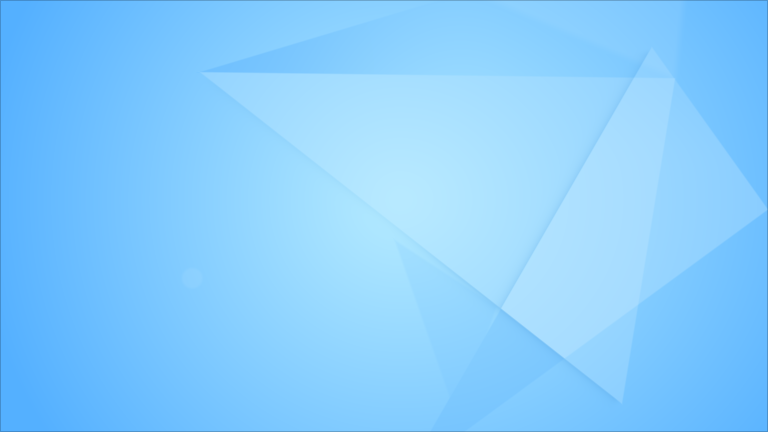
Write a Shadertoy shader that draws this background.

```glsl
// Pale blue backdrop of overlapping translucent glass panes.
// A radial glow sets the base; triangles from signed half-planes tint it,
// and soft shadows run along the outside of the two long edges.

const vec3 GLOW_BLUE = vec3(0.70, 0.915, 1.0);
const vec3 DEEP_BLUE = vec3(0.33, 0.69, 1.0);
const vec3 PANE_LIGHT = vec3(0.76, 0.91, 1.0);
const vec3 PANE_DARK = vec3(0.36, 0.70, 0.99);
const vec3 SHADOW_BLUE = vec3(0.36, 0.66, 0.90);

// Signed distance to the line a-b, positive on its left.
float sideOf(vec2 p, vec2 a, vec2 b) {
    vec2 along = normalize(b - a);
    return dot(p - a, vec2(-along.y, along.x));
}

// Smooth coverage of a triangle, independent of winding.
float triangle(vec2 p, vec2 a, vec2 b, vec2 c, float blur) {
    float winding = sign(sideOf(c, a, b));
    float inside = min(sideOf(p, a, b) * winding,
                   min(sideOf(p, b, c) * winding, sideOf(p, c, a) * winding));
    return smoothstep(-blur, blur, inside);
}

// Shadow on the right of a-b, growing along the segment.
float edgeShadow(vec2 p, vec2 a, vec2 b, float width, float blur) {
    float away = -sideOf(p, a, b);
    float along = dot(p - a, b - a) / dot(b - a, b - a);
    float span = smoothstep(0.0, 0.05, along) * (1.0 - smoothstep(0.98, 1.0, along));
    return exp(-max(away, 0.0) / width) * smoothstep(-blur, blur, away) * span;
}

// Radial gradient, stretched on the right side.
vec3 glow(vec2 p, vec2 center) {
    vec2 offset = p - center;
    offset.x *= offset.x > 0.0 ? 0.86 : 1.0;
    float radius = sqrt(dot(offset, offset) + 0.0025) - 0.05;
    return mix(GLOW_BLUE, DEEP_BLUE, clamp(radius / 0.93, 0.0, 1.0));
}

void mainImage(out vec4 fragColor, in vec2 fragCoord) {
    // Centred coordinates in units of canvas height.
    vec2 p = (fragCoord - 0.5 * iResolution.xy) / iResolution.y;
    float blur = max(0.0025, 0.75 / iResolution.y);

    // Shared corners of the panes.
    vec2 leftTip = vec2(-0.426, 0.333);
    vec2 lowTip = vec2(0.551, -0.435);
    vec2 highTip = vec2(0.620, 0.391);
    vec2 rightTip = vec2(0.889, 0.015);
    vec2 baseTip = vec2(0.049, -0.60);
    vec2 innerTip = vec2(0.674, 0.319);

    vec3 color = glow(p, vec2(0.037, 0.037));

    // Upper panes: dark wedge fading to the right, and a faint light veil.
    float wedge = triangle(p, leftTip, vec2(0.593, 0.639), vec2(0.889, 0.315), blur);
    float wedgeFade = 1.0 - smoothstep(0.05, 0.70, distance(p, leftTip));
    color = mix(color, PANE_DARK, 0.45 * wedge * wedgeFade);
    float veil = triangle(p, vec2(0.697, 0.523), vec2(0.13, 0.55), innerTip, 0.012);
    color = mix(color, PANE_LIGHT, 0.14 * veil);

    // Main pane.
    float mainPane = triangle(p, leftTip, innerTip, lowTip, blur);
    color = mix(color, PANE_LIGHT, 0.29 * mainPane);

    // Crossing pane: light above the long diagonal, dark below it.
    float crossing = triangle(p, highTip, rightTip, baseTip, blur);
    float above = smoothstep(-blur, blur, sideOf(p, leftTip, lowTip));
    float beyond = smoothstep(-blur, blur, -sideOf(p, lowTip, innerTip));
    float lift = mix(0.36, 0.33, beyond) * (1.0 - 0.35 * smoothstep(0.1, 0.39, p.y));
    color = mix(color, PANE_LIGHT, lift * crossing * above);
    color = mix(color, PANE_DARK, 0.24 * crossing * (1.0 - above));

    // Faint facet under the diagonal.
    float facet = triangle(p, vec2(0.025, -0.056), vec2(0.26, -0.21),
                           vec2(0.17, -0.47), 0.004);
    color = mix(color, PANE_DARK, 0.12 * facet * (1.0 - crossing));

    // Shadows beside the long edges.
    float diagonal = edgeShadow(p, leftTip, lowTip, 0.009, blur);
    float diagonalGain = mix(0.12, 0.38, smoothstep(0.0, 0.3, p.x));
    color = mix(color, SHADOW_BLUE, diagonal * diagonalGain);
    float slant = edgeShadow(p, baseTip, highTip, 0.010, blur);
    slant = max(slant, edgeShadow(-p, -highTip, -baseTip, 0.010, blur) * 0.0);
    float leftOfSlant = max(sideOf(p, baseTip, highTip), 0.0);
    float slantBand = exp(-leftOfSlant / 0.010) * (1.0 - crossing);
    slantBand *= smoothstep(-blur, blur, sideOf(p, baseTip, highTip));
    slantBand *= above * (1.0 - smoothstep(0.37, 0.39, p.y));
    color = mix(color, SHADOW_BLUE, 0.28 * slantBand);

    // Small pale light spot.
    float spot = 1.0 - smoothstep(0.019, 0.028, distance(p, vec2(-0.444, -0.144)));
    color = mix(color, PANE_LIGHT, 0.13 * spot);

    // Thin dim rim around the canvas.
    vec2 toRim = 0.5 * iResolution.xy / iResolution.y - abs(p);
    float rim = 1.0 - smoothstep(0.001, 0.0035, min(toRim.x, toRim.y));
    color *= 1.0 - 0.2 * rim;

    fragColor = vec4(color, 1.0);
}
```
